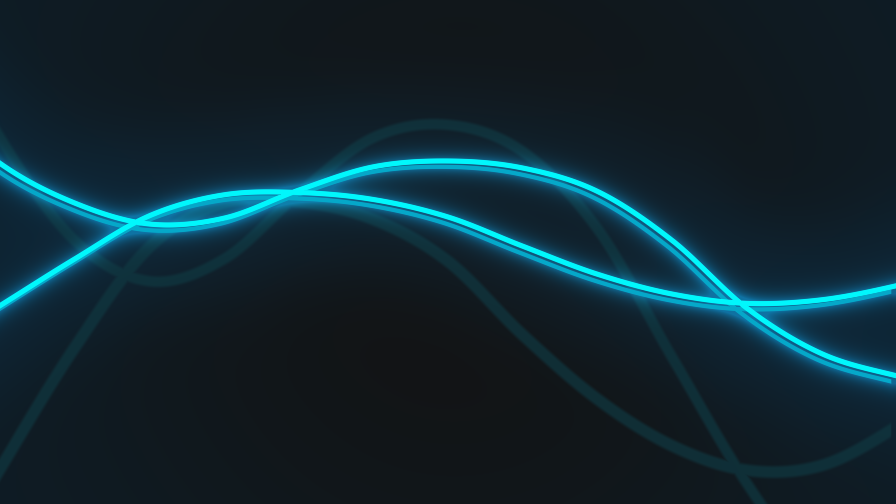
Write a WebGL 2 fragment shader that draws this background.

```glsl
#version 300 es
precision highp float;

uniform vec2 u_resolution;
out vec4 outColor;

const vec2 CANVAS = vec2(768.0, 432.0); // design units, y runs downward
const float KNOT_STEP = 64.0;
const int KNOTS = 15;

const vec3 CHARCOAL = vec3(0.070, 0.078, 0.084);
const vec3 NAVY = vec3(0.056, 0.108, 0.142);
const vec3 HAZE = vec3(-0.010, 0.075, 0.135);
const vec3 HALO = vec3(0.0, 0.34, 0.49);
const vec3 TEAL = vec3(0.06, 0.215, 0.25);
const vec3 ECHO = vec3(0.02, 0.66, 0.79);
const vec3 NEON = vec3(0.005, 0.97, 0.99);

// Heights of each strand at evenly spaced knots
const float UPPER[KNOTS] = float[](84.0, 140.0, 174.0, 192.0, 187.0, 163.0, 143.0, 138.0,
    144.0, 164.0, 206.0, 264.0, 303.0, 322.0, 335.0);
const float LOWER[KNOTS] = float[](302.0, 262.0, 222.0, 185.0, 167.0, 165.0, 171.0, 186.0,
    211.0, 235.0, 252.0, 260.0, 257.0, 245.0, 228.0);
const float STEEP[KNOTS] = float[](0.0, 118.0, 206.0, 241.0, 222.0, 166.0, 118.0, 107.0,
    130.0, 196.0, 306.0, 414.0, 500.0, 560.0, 600.0);
const float DEEP[KNOTS] = float[](510.0, 402.0, 298.0, 212.0, 174.0, 173.0, 188.0, 224.0,
    287.0, 342.0, 382.0, 403.0, 399.0, 366.0, 320.0);

// Distance to a smooth spline, corrected for its slope
float strandDistance(float knots[KNOTS], vec2 p) {
    float s = clamp(p.x / KNOT_STEP, 0.0, 11.999);
    int i = int(s);
    float t = fract(s);
    float a = knots[i], b = knots[i + 1], c = knots[i + 2], d = knots[i + 3];
    float k1 = 0.5 * (c - a);
    float k2 = a - 2.5 * b + 2.0 * c - 0.5 * d;
    float k3 = 0.5 * (d - a) + 1.5 * (b - c);
    float height = b + t * (k1 + t * (k2 + t * k3));
    float slope = (k1 + t * (2.0 * k2 + 3.0 * t * k3)) / KNOT_STEP;
    return abs(p.y - height) * inversesqrt(1.0 + slope * slope);
}

float stroke(float dist, float halfWidth, float soft) {
    return 1.0 - smoothstep(halfWidth - soft, halfWidth + soft, dist);
}

float halo(float dist) {
    return exp(-max(dist - 2.0, 0.0) / 6.0);
}

float haze(float dist) {
    return exp(-dist * dist / 3600.0);
}

vec3 backdrop(vec2 p) {
    vec2 q = (p - vec2(390.0, 230.0)) / vec2(400.0, 420.0);
    return mix(CHARCOAL, NAVY, smoothstep(0.1, 1.2, length(q)));
}

void main() {
    vec2 uv = gl_FragCoord.xy / u_resolution;
    vec2 p = vec2(uv.x, 1.0 - uv.y) * CANVAS;
    float pixel = CANVAS.y / u_resolution.y;
    float soft = 0.6 * pixel;

    float upper = strandDistance(UPPER, p);
    float lower = strandDistance(LOWER, p);

    // Backdrop and wide light around the neon strands
    vec3 color = backdrop(p);
    float ambient = haze(upper) + haze(lower);
    color += HAZE * 0.75 * (1.0 - exp(-ambient));

    // Faint bands behind the light
    float cut = 1.0 - smoothstep(764.0 - soft, 764.0 + soft, p.x);
    float steepBand = stroke(strandDistance(STEEP, p), 4.5, 2.0);
    float deepBand = stroke(strandDistance(DEEP, p), 5.0, 2.0) * cut;
    color = mix(color, TEAL, 0.72 * max(steepBand, deepBand));

    // Tight halos
    vec2 shifted = p + vec2(4.0, -5.0);
    float upperEcho = strandDistance(UPPER, shifted);
    float lowerEcho = strandDistance(LOWER, shifted);
    float light = halo(min(upper, upperEcho)) + halo(min(lower, lowerEcho));
    color += HALO * 0.75 * min(light, 1.2);

    // Offset echoes below the bright cores
    float echo = stroke(min(upperEcho, lowerEcho), 1.8, soft) * cut;
    color = mix(color, ECHO, echo);
    float core = stroke(min(upper, lower), 2.2, soft);
    color = mix(color, NEON, core);

    outColor = vec4(clamp(color, 0.0, 1.0), 1.0);
}
```
